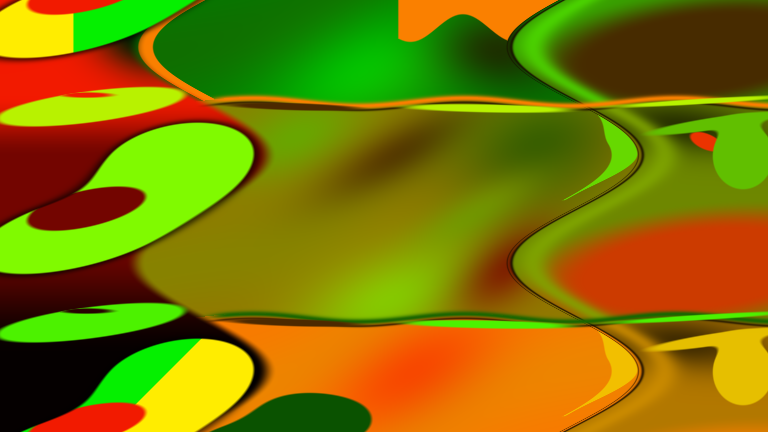
A WebGL 2 fragment shader for this background:

```glsl
#version 300 es
precision highp float;
uniform vec2 u_resolution;
out vec4 outColor;

const float TAU = 6.28319;
const float PERIOD = 0.5;

// All colours are red-green pairs; blue stays at zero.
const vec2 LIME = vec2(0.5, 0.98);
const vec2 GREEN = vec2(0.02, 0.94);
const vec2 YELLOW = vec2(1.0, 0.93);
const vec2 ORANGE = vec2(0.98, 0.5);
const vec2 RED = vec2(0.95, 0.1);
const vec2 MAROON = vec2(0.45, 0.02);
const vec2 SHADE = vec2(0.08, 0.04);

// Coordinates along an axis turned by the given angle
vec2 turn(vec2 p, float angle) {
  float c = cos(angle), s = sin(angle);
  return vec2(p.x * c + p.y * s, p.y * c - p.x * s);
}

float ellipse(vec2 p, vec2 center, vec2 radii, float angle) {
  vec2 q = turn(p - center, angle) / radii;
  return (length(q) - 1.0) * min(radii.x, radii.y);
}

float smoothUnion(float a, float b, float k) {
  float h = max(k - abs(a - b), 0.0) / k;
  return min(a, b) - h * h * k * 0.25;
}

float cover(float d, float soft) {
  return 1.0 - smoothstep(-soft, soft, d);
}

float ridge(float d, float width) {
  return exp(-d * d / (width * width));
}

vec2 glow(vec2 base, vec2 tint, vec2 p, vec2 center, vec2 radii, float angle) {
  vec2 q = turn(p - center, angle) / radii;
  return mix(base, tint, exp(-dot(q, q)));
}

// Value for the top, middle or bottom row
vec2 pick(float row, vec2 top, vec2 middle, vec2 bottom) {
  return row < -0.5 ? top : (row < 0.5 ? middle : bottom);
}

vec2 bodyColor(vec2 p, float row) {
  float streak = sin(dot(p, vec2(9.0, 19.0)) + 0.8 * sin(p.x * 7.0));
  vec2 top = glow(vec2(0.04, 0.45), vec2(0.03, 0.76), p, vec2(0.86, -0.07), vec2(0.26, 0.13), -0.4);
  top = glow(top, vec2(0.1, 0.2), p, vec2(1.16, -0.12), vec2(0.14, 0.09), 0.2);
  vec2 middle = glow(vec2(0.55, 0.49), vec2(0.4, 0.66), p, vec2(0.69, 0.08), vec2(0.18, 0.08), -0.4);
  middle = glow(middle, vec2(0.36, 0.2), p, vec2(0.93, 0.11), vec2(0.2, 0.06), -0.5);
  middle = glow(middle, vec2(0.2, 0.38), p, vec2(1.25, 0.1), vec2(0.2, 0.13), -0.3);
  middle = glow(middle, vec2(0.43, 0.58), p, vec2(1.1, 0.25), vec2(0.16, 0.05), -0.5);
  middle = glow(middle, vec2(0.54, 0.77), p, vec2(0.89, 0.45), vec2(0.22, 0.11), -0.35);
  middle = glow(middle, vec2(0.5, 0.12), p, vec2(1.18, 0.37), vec2(0.14, 0.07), -0.7);
  vec2 bottom = glow(vec2(0.95, 0.5), vec2(0.95, 0.3), p, vec2(0.96, 0.62), vec2(0.2, 0.1), -0.5);
  return pick(row, top, middle, bottom) + streak * vec2(0.02, -0.02);
}

vec2 rightColor(vec2 p, float local, float row) {
  vec2 color = pick(row, vec2(0.22, 0.62), vec2(0.43, 0.53), vec2(0.7, 0.47));
  color = glow(color, color * 0.35, vec2(p.x, local), vec2(1.58, 0.05), vec2(0.2, 0.06), 0.1);
  vec2 mound = pick(row, vec2(0.28, 0.17), vec2(0.8, 0.23), ORANGE);
  float d = ellipse(vec2(p.x, local), vec2(1.62, 0.38), vec2(0.37, 0.12), -0.12);
  return mix(color, mound, cover(d, 0.035));
}

vec2 leftColor(vec2 p) {
  vec2 color = mix(RED, MAROON, smoothstep(-0.02, 0.12, p.y));
  color = mix(color, vec2(0.02, 0.0), smoothstep(0.3, 0.58, p.y));
  return glow(color, vec2(0.01, 0.12), p, vec2(0.32, -0.15), vec2(0.11, 0.07), 0.4);
}

void main() {
  float px = 1.0 / u_resolution.y;
  vec2 p = gl_FragCoord.xy * px;
  p.y = 0.757 - p.y; // downwards from the upper seam
  float seam = -0.009 + 0.009 * cos(TAU * (p.x - 0.83) / 0.49);
  float row = floor((p.y - seam) / PERIOD);
  vec2 cell = vec2(p.x, p.y - row * PERIOD);
  float sway = 0.152 * sin(TAU * (p.y / PERIOD + 0.018));
  float fromLeft = p.x - 0.444 - sway;
  float fromRight = 1.336 + sway - p.x;

  // Three fields divided by swaying curves
  vec2 body = bodyColor(p, row);
  vec2 right = rightColor(p, cell.y, row);
  vec2 rim = pick(row, vec2(0.3, 0.85), vec2(0.5, 0.65), vec2(0.8, 0.55));
  right = mix(right, rim, 0.85 * ridge(fromRight + 0.05, 0.035));
  vec2 color = mix(body, right, cover(fromRight, px));
  float topRow = 1.0 - step(-0.5, row);
  color = mix(color, ORANGE, topRow * cover(abs(fromLeft - 0.045) - 0.017, px));
  color = mix(leftColor(p), color, smoothstep(0.0, 0.045, fromLeft));

  // Upper flame and lower dark pool
  float flame = p.y + 0.178 - 0.032 * cos(TAU * (p.x - 0.95) / 0.243);
  flame = max(max(flame, 0.922 - p.x), 0.012 - fromRight);
  color = mix(color, ORANGE, topRow * cover(flame, px));
  float pool = smoothUnion(ellipse(p, vec2(0.73, 0.725), vec2(0.12, 0.055), 0.1),
    ellipse(p, vec2(0.6, 0.77), vec2(0.19, 0.05), -0.25), 0.05);
  color = mix(color, vec2(0.04, 0.32), cover(pool, px));

  // Pierced leaves
  float leaf = smoothUnion(ellipse(cell, vec2(0.41, 0.138), vec2(0.18, 0.092), -0.2),
    ellipse(cell, vec2(0.19, 0.292), vec2(0.25, 0.08), -0.25), 0.08);
  float hole = ellipse(cell, vec2(0.2, 0.24), vec2(0.14, 0.042), -0.22);
  vec2 lowerLeaf = mix(YELLOW, GREEN, cover(p.x + p.y - 1.007, px));
  vec2 upperLeaf = mix(GREEN, YELLOW, cover(p.x - 0.17, px));
  vec2 leafColor = pick(row, upperLeaf, LIME, lowerLeaf);
  leafColor = mix(leafColor, pick(row, RED, MAROON, RED), cover(hole, px));
  color = mix(color, color * 0.4, ridge(leaf, 0.008));
  color = mix(color, leafColor, cover(leaf, px));

  // Crescents and fine lines beside the right curve
  float outer = 0.012 + 0.055 * smoothstep(0.11, 0.21, cell.y);
  float inner = 0.072 * smoothstep(0.0, 0.09, cell.y);
  float crescent = max(max(outer - fromRight, fromRight - inner), cell.y - 0.22);
  color = mix(color, pick(row, GREEN, vec2(0.4, 0.85), vec2(0.95, 0.75)), cover(crescent, px));
  color = mix(color, SHADE, 0.8 * ridge(fromRight, 0.004) + 0.5 * ridge(fromRight - 0.01, 0.002));

  // Bulbs at the right edge
  float bulb = smoothUnion(ellipse(cell, vec2(1.72, 0.118), vec2(0.07, 0.077), 0.0),
    ellipse(cell, vec2(1.66, 0.042), vec2(0.16, 0.014), -0.15), 0.03);
  float ember = ellipse(cell, vec2(1.635, 0.085), vec2(0.04, 0.018), 0.4);
  color = mix(color, vec2(0.92, 0.2), (1.0 - abs(row)) * cover(ember, px));
  color = mix(color, pick(row, GREEN, vec2(0.38, 0.75), vec2(0.9, 0.75)), cover(bulb, px));

  // Seams with slender lenses
  float seamRow = floor(p.y / PERIOD + 0.5);
  vec2 s = vec2(p.x, p.y - seamRow * PERIOD);
  vec2 lensColor = seamRow < 0.5 ? vec2(0.72, 0.95) : vec2(0.3, 0.95);
  float inField = smoothstep(0.45, 0.53, p.x);
  color = mix(color, seamRow < 0.5 ? ORANGE : vec2(0.1, 0.4), inField * ridge(s.y - seam - 0.002, 0.007));
  color = mix(color, SHADE, 0.7 * inField * ridge(s.y - seam - 0.012, 0.003));
  float lens = ellipse(s, vec2(0.21, 0.004), vec2(0.22, 0.036), -0.13);
  lens = max(lens, -ellipse(s, vec2(0.2, -0.023), vec2(0.058, 0.006), 0.0));
  float sliver = min(ellipse(s, vec2(1.13, 0.008), vec2(0.19, 0.009), 0.02),
    ellipse(s, vec2(1.62, -0.008), vec2(0.2, 0.006), -0.06));
  color = mix(color, lensColor, cover(min(lens, sliver), px));
  float slit = ellipse(s, vec2(0.68, 0.004), vec2(0.15, 0.008), 0.03);
  color = mix(color, vec2(0.3, 0.16), cover(slit, px));
  outColor = vec4(clamp(color, 0.0, 1.0), 0.0, 1.0);
}
```
